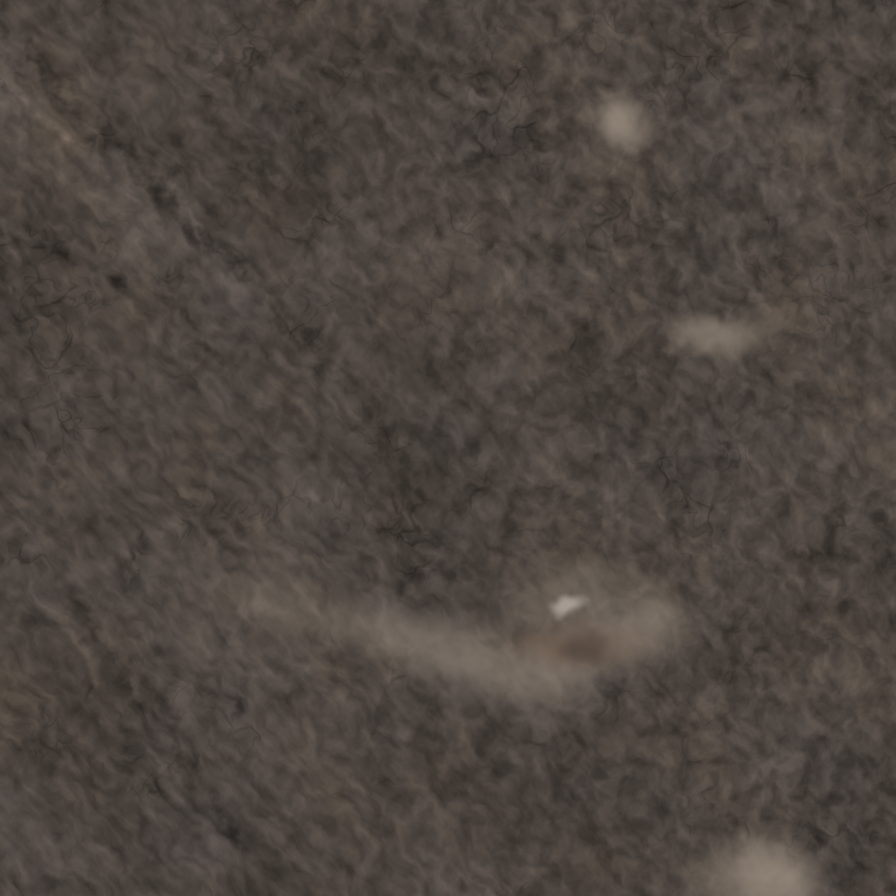
Write a three.js fragment shader that draws this texture.

```glsl
// Dark weathered stone: grain sheared along a diagonal on the left, crumbly on
// the right, with dark cracks and worn seams. Soft pale patches and one tapering
// smear lie on top. Built from gradient noise and segment distances.

#define STONE vec3(0.298, 0.268, 0.246)
#define PALE vec3(0.57, 0.52, 0.47)
#define RUST vec3(0.43, 0.35, 0.295)
#define GRAIN_DIR vec2(0.66, -0.75)
#define GRAIN_CONTRAST 0.50
#define FINE_CONTRAST 0.22
#define MOTTLE_CONTRAST 0.34
#define CRACK_DEPTH 0.20
#define SEAM_DEPTH 0.26

varying vec2 vUv;

vec2 hashGradient(vec2 cell) {
  vec3 h = fract(cell.xyx * vec3(0.1031, 0.1030, 0.0973));
  h += dot(h, h.yzx + 33.33);
  float angle = 6.2832 * fract((h.x + h.y) * h.z);
  return vec2(cos(angle), sin(angle));
}

float gradientNoise(vec2 p) {
  vec2 i = floor(p), f = fract(p);
  vec2 w = f * f * f * (f * (f * 6.0 - 15.0) + 10.0);
  vec2 e = vec2(1.0, 0.0);
  float low = mix(dot(hashGradient(i), f),
                  dot(hashGradient(i + e.xy), f - e.xy), w.x);
  float high = mix(dot(hashGradient(i + e.yx), f - e.yx),
                   dot(hashGradient(i + e.xx), f - e.xx), w.x);
  return mix(low, high, w.y);
}

float fbm(vec2 p) {
  float sum = 0.0, gain = 0.55;
  for (int i = 0; i < 4; i++) {
    sum += gain * gradientNoise(p);
    p = mat2(1.6, 1.2, -1.2, 1.6) * p + 17.3;
    gain *= 0.62;
  }
  return sum;
}

// x: distance to the segment, y: position along it from 0 to 1
vec2 segment(vec2 p, vec2 a, vec2 b) {
  vec2 ab = b - a;
  float t = clamp(dot(p - a, ab) / dot(ab, ab), 0.0, 1.0);
  return vec2(length(p - a - ab * t), t);
}

// Soft line that fades at both ends
float seam(vec2 p, vec2 a, vec2 b, float width) {
  vec2 s = segment(p, a, b);
  float ends = smoothstep(0.0, 0.15, s.y) * smoothstep(1.0, 0.8, s.y);
  return exp(-s.x * s.x / (width * width)) * ends;
}

float patchMask(vec2 p, vec2 center, vec2 radius) {
  return smoothstep(1.25, 0.2, length((p - center) / radius));
}

float crackLines(vec2 p, float scale) {
  float ridge = abs(gradientNoise(p * scale) + 0.5 * gradientNoise(p * scale * 2.7));
  return smoothstep(0.10, 0.0, ridge);
}

float stoneTone(vec2 p) {
  vec2 warp = vec2(fbm(p * 16.0), fbm(p * 16.0 + 41.0));
  vec2 q = p + 0.018 * warp;
  vec2 sheared = vec2(dot(q, GRAIN_DIR), dot(q, vec2(-GRAIN_DIR.y, GRAIN_DIR.x)));

  // Directional grain gives way to crumbly grain on the right
  float leftness = smoothstep(0.75, 0.2, p.x + 0.35 * (p.y - 0.5));
  float streaks = fbm(sheared * vec2(12.0, 46.0));
  float crumbs = fbm(q * vec2(36.0, 30.0) + 7.0);
  float tone = 1.0 + GRAIN_CONTRAST * mix(crumbs, 0.65 * streaks + 0.55 * crumbs, leftness);
  tone += FINE_CONTRAST * gradientNoise(sheared * vec2(52.0, 88.0));
  tone += MOTTLE_CONTRAST * fbm(p * 5.0 + 3.0);

  // Short broken cracks, densest toward the top
  float broken = smoothstep(0.0, 0.35, fbm(p * 8.0 + 60.0) + 0.2 * (p.y - 0.45));
  tone -= CRACK_DEPTH * broken * max(crackLines(q, 15.0), 0.7 * crackLines(q + 5.0, 27.0));

  // Diagonal seams: ragged dark cuts beside pale worn edges
  float ragged = smoothstep(-0.2, 0.3, fbm(p * 26.0 + 11.0));
  float cut = seam(q, vec2(-0.06, 1.03), vec2(0.44, 0.515), 0.017);
  cut += 0.7 * seam(q, vec2(0.03, 0.40), vec2(0.31, 0.0), 0.010);
  cut += 0.8 * seam(q, vec2(-0.04, 0.76), vec2(0.23, 0.64), 0.006);
  float edge = seam(p + 0.3 * (q - p), vec2(-0.05, 0.955), vec2(0.34, 0.61), 0.006);
  edge += 0.6 * seam(q, vec2(-0.09, 0.97), vec2(0.36, 0.575), 0.035);
  edge += 0.8 * seam(q, vec2(0.05, 0.33), vec2(0.27, 0.01), 0.006);
  edge += 0.5 * seam(q, vec2(0.40, 0.48), vec2(0.47, 0.04), 0.007);
  return tone + SEAM_DEPTH * (edge * (0.4 + 0.6 * ragged) - 1.3 * cut * ragged);
}

// Tapering smear that widens to the right and then bends upward
float smearMask(vec2 p) {
  vec2 tail = segment(p, vec2(0.13, 0.38), vec2(0.575, 0.25));
  vec2 head = segment(p, vec2(0.575, 0.25), vec2(0.735, 0.302));
  float tailMask = smoothstep(1.4, 0.1, tail.x / mix(0.024, 0.046, tail.y));
  tailMask *= smoothstep(0.0, 0.95, tail.y);
  float headMask = smoothstep(1.4, 0.1, head.x / 0.046);
  return max(tailMask, headMask);
}

void main() {
  vec2 p = vUv;
  float tint = fbm(p * 7.0 + 80.0);
  vec3 color = STONE * stoneTone(p) * (1.0 + tint * vec3(0.03, 0.0, -0.08));
  vec2 soft = p + 0.025 * vec2(fbm(p * 9.0), fbm(p * 9.0 + 23.0));
  float pale = 0.62 * smearMask(soft);
  pale = max(pale, 0.90 * patchMask(soft, vec2(0.696, 0.863), vec2(0.035, 0.036)));
  pale = max(pale, 0.66 * patchMask(soft, vec2(0.80, 0.626), vec2(0.072, 0.026)));
  pale = max(pale, 0.90 * patchMask(soft, vec2(0.853, 0.015), vec2(0.080, 0.058)));
  pale = max(pale, 0.42 * patchMask(soft, vec2(0.66, 0.325), vec2(0.12, 0.055)));
  color = mix(color, PALE * (1.0 + 0.2 * fbm(p * 14.0)), pale);

  // Rusty hollow and small glint inside the smear
  color = mix(color, RUST, 0.6 * patchMask(soft, vec2(0.645, 0.282), vec2(0.085, 0.028)));
  color *= 1.0 - 0.22 * patchMask(soft, vec2(0.66, 0.278), vec2(0.035, 0.024));
  color += 0.24 * patchMask(soft, vec2(0.635, 0.327), vec2(0.020, 0.012));
  gl_FragColor = vec4(color, 1.0);
}
```
